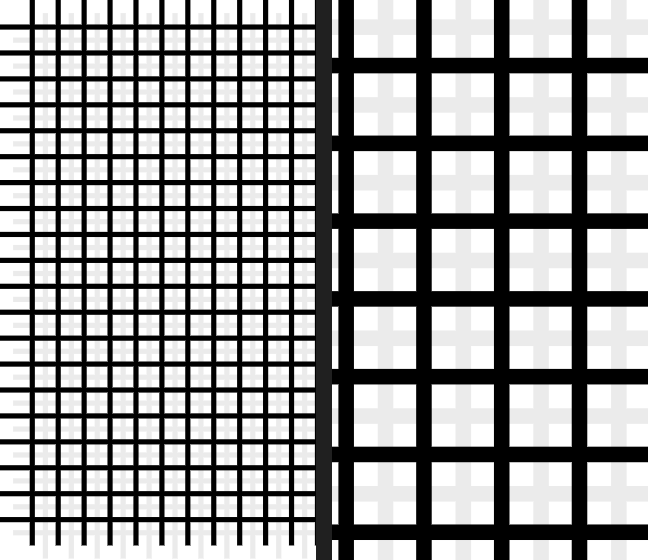
Left, the full canvas; right, a detail of the centre.
A Shadertoy shader for this pattern:

```glsl
// Pixel coverage of a signed distance, both in cell units
float coverage(float dist, float pixel) {
    return clamp(0.5 - dist / pixel, 0.0, 1.0);
}

// Distance to the nearest of a row of bars, one per unit
float barDistance(float x, float count) {
    float nearest = clamp(round(x), 0.0, count - 1.0);
    return abs(x - nearest) - 0.1;
}

// Open-ended lattice: p runs right and down from its upper left corner
float lattice(vec2 p, float pixel) {
    float columns = max(barDistance(p.x - 1.245, 12.0), max(-p.y, p.y - 21.04));
    float rows = max(barDistance(p.y - 1.043, 20.0), -p.x);
    return max(coverage(columns, pixel), coverage(rows, pixel));
}

void mainImage(out vec4 fragColor, in vec2 fragCoord) {
    float pixel = 21.6 / iResolution.y;
    vec2 cell = vec2(fragCoord.x, iResolution.y - fragCoord.y) * pixel;

    // Pale shadow half a cell right and down, below the black bars
    vec3 color = mix(vec3(1.0), vec3(0.92), lattice(cell - 0.506, pixel));
    color = mix(color, vec3(0.0), lattice(cell, pixel));
    fragColor = vec4(color, 1.0);
}
```
